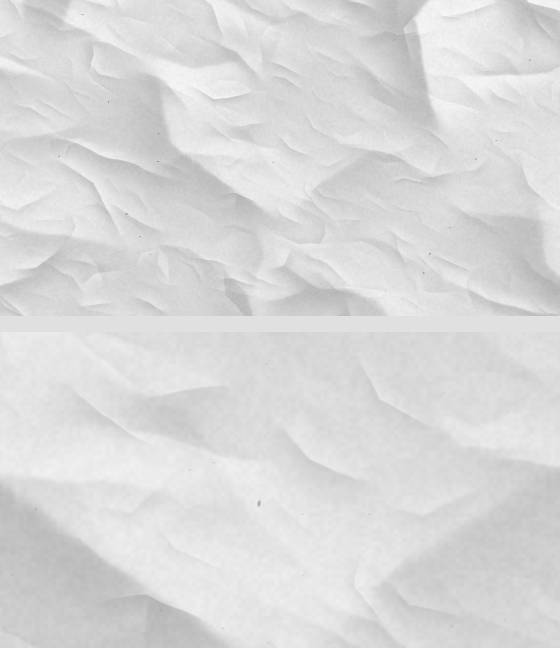
Top, the full canvas; bottom, a detail of the centre.
Reproduce this texture procedurally as a WebGL 1 fragment shader.

```glsl
precision highp float;

uniform vec2 u_resolution;

#define BASE_TONE 0.860
#define FOLD_CONTRAST 0.270
#define FOLD_SCALE 2.3
#define MAIN_ANGLE -0.50
#define ANGLE_SPREAD 1.35
#define STRETCH 0.72
#define VALLEY_SHARE 0.25
#define WARP 0.060
#define CLOUD_CONTRAST 0.130
#define GRAIN_CONTRAST 0.045
#define SPECK_DARKNESS 0.22

float hash(vec2 p) {
  vec3 q = fract(vec3(p.xyx) * 0.1031);
  q += dot(q, q.yzx + 33.33);
  return fract((q.x + q.y) * q.z);
}

vec2 hash2(vec2 p) {
  return vec2(hash(p + 17.3), hash(p + 71.9));
}

float noise(vec2 p) {
  vec2 i = floor(p);
  vec2 f = fract(p);
  f = f * f * (3.0 - 2.0 * f);
  float low = mix(hash(i), hash(i + vec2(1.0, 0.0)), f.x);
  float high = mix(hash(i + vec2(0.0, 1.0)), hash(i + vec2(1.0, 1.0)), f.x);
  return mix(low, high, f.y);
}

float fbm(vec2 p) {
  float sum = 0.0;
  float amp = 0.5;
  for (int i = 0; i < 4; i++) {
    sum += amp * noise(p);
    p = mat2(1.6, 1.2, -1.2, 1.6) * p + 5.7;
    amp *= 0.5;
  }
  return sum;
}

// One kinked crease: lit on its upper side, shaded below, softer at its ends
float crease(vec2 d, vec2 seed) {
  vec2 r = hash2(seed + 131.0);
  vec2 s = hash2(seed + 257.0);
  float t = 2.0 * r.x - 1.0;
  float angle = ANGLE_SPREAD * t * abs(t);
  vec2 axis = vec2(cos(angle), sin(angle));
  float along = dot(d, axis);
  float across = dot(d, vec2(-axis.y, axis.x));
  across += (s.x - 0.5) * 0.9 * (abs(along + 0.1) - 0.2);

  float taper = 1.0 - smoothstep(0.05, mix(0.6, 0.95, s.y), abs(along));
  float softness = mix(0.15, 0.008, smoothstep(0.0, 0.6, taper)) + 0.05 * r.y * r.y;
  float side = across / sqrt(across * across + softness * softness);
  float reach = mix(0.18, 0.65, hash(seed + 389.0));
  float fade = max(0.0, 1.0 - abs(across) / reach);
  float ridge = hash(seed + 467.0) < VALLEY_SHARE ? -0.6 : 1.0;
  float strength = mix(0.15, 1.0, s.y * s.y);
  float glint = 0.25 * exp(-across * across * 2500.0) * taper * taper;
  float shade = side * fade * sqrt(fade) * (side > 0.0 ? 0.72 : 1.0);
  return (shade * ridge + glint) * taper * strength;
}

// A layer of scattered creases, one per cell
float folds(vec2 p) {
  vec2 cell = floor(p);
  float sum = 0.0;
  for (int y = -1; y <= 1; y++) {
    for (int x = -1; x <= 1; x++) {
      vec2 id = cell + vec2(float(x), float(y));
      sum += crease(p - id - hash2(id), id);
    }
  }
  return sum;
}

// Sparse dark fibre flecks
float specks(vec2 p, float share) {
  vec2 id = floor(p);
  vec2 d = fract(p) - mix(vec2(0.2), vec2(0.8), hash2(id));
  float angle = 6.2832 * hash(id + 9.0);
  vec2 axis = vec2(cos(angle), sin(angle));
  d = vec2(dot(d, axis) * 0.55, dot(d, vec2(-axis.y, axis.x)));
  float size = mix(0.02, 0.045, hash(id + 23.0));
  return step(hash(id + 41.0), share) * (1.0 - smoothstep(size * 0.3, size, length(d)));
}

void main() {
  vec2 p = gl_FragCoord.xy / u_resolution.y;

  // Gentle bending, then axes turned along the main fold direction
  vec2 q = p + WARP * (vec2(fbm(p * 4.0 + 3.1), fbm(p * 4.0 + 47.2)) - 0.47);
  vec2 axis = vec2(cos(MAIN_ANGLE), sin(MAIN_ANGLE));
  vec2 sheet = vec2(dot(q, axis) * STRETCH, dot(q, vec2(-axis.y, axis.x)));

  // Folds from large planes to fine wrinkles
  float relief = 0.0;
  float amp = 1.0;
  float scale = FOLD_SCALE;
  for (int i = 0; i < 4; i++) {
    relief += amp * folds(sheet * scale + 19.0 * float(i) + 4.0);
    scale *= 1.8;
    amp *= 0.68;
  }
  float patchiness = mix(0.75, 1.25, smoothstep(0.3, 0.7, noise(p * 2.3 + 8.0)));
  float offset = FOLD_CONTRAST * relief * patchiness;
  offset += CLOUD_CONTRAST * (fbm(sheet * 3.0 + 61.0) - 0.47);

  // Soft limits keep highlights and shadows within the paper's range
  float limit = offset > 0.0 ? 0.115 : 0.22;
  float tone = BASE_TONE + offset / sqrt(1.0 + offset * offset / (limit * limit));

  // Paper grain and flecks
  float grain = 0.6 * noise(p * 230.0) + 0.4 * noise(p * 110.0 + 33.0) - 0.5;
  tone += GRAIN_CONTRAST * grain;
  tone -= SPECK_DARKNESS * specks(p * 13.0, 0.05);
  tone -= 0.3 * SPECK_DARKNESS * specks(p * 26.0 + 7.0, 0.12);

  gl_FragColor = vec4(vec3(clamp(tone, 0.0, 1.0)), 1.0);
}
```
